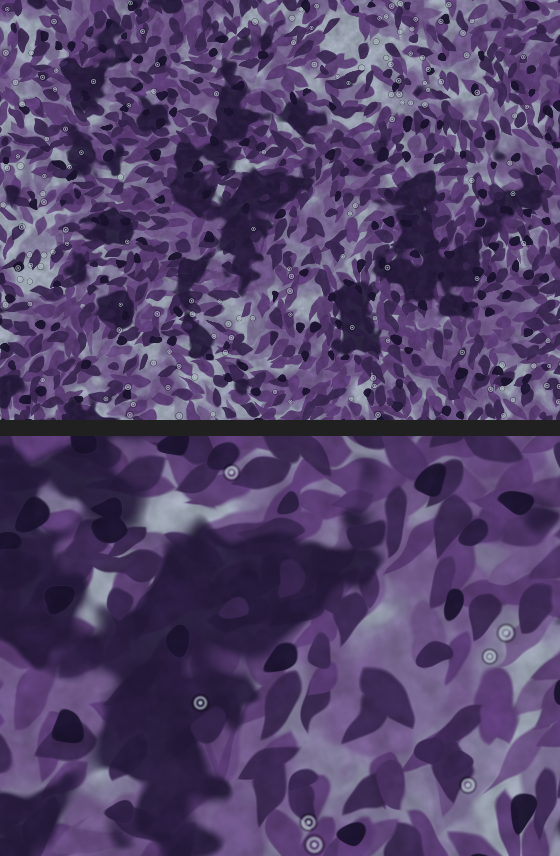
Top: the whole. Bottom: its middle third, enlarged.
Reproduce this texture procedurally as a Shadertoy shader.

```glsl
// Stained cell culture under a microscope: a pale, hazy ground carries layers
// of jittered spindle cells that follow a flow field, then dark round nuclei,
// ragged dense clumps and clusters of small bright bubbles in the clearings.

const vec3 PALE     = vec3(0.60, 0.63, 0.69);
const vec3 LAVENDER = vec3(0.50, 0.47, 0.60);
const vec3 MAUVE    = vec3(0.44, 0.35, 0.54);
const vec3 VIOLET   = vec3(0.37, 0.24, 0.48);
const vec3 PLUM     = vec3(0.24, 0.16, 0.34);
const vec3 INK      = vec3(0.10, 0.07, 0.18);
const vec3 GLINT    = vec3(0.70, 0.77, 0.77);

// Grid cells per canvas height
const float BODY_COUNT    = 14.0;
const float SPINDLE_COUNT = 25.0;
const float DARK_COUNT    = 28.0;
const float NUCLEUS_COUNT = 25.0;
const float BUBBLE_COUNT  = 34.0;

const float BUBBLE_RADIUS = 0.0066;
const float FLOW_ANGLE    = 0.9;
const float WARP          = 0.012;

float hash(vec2 p) {
    return fract(sin(dot(p, vec2(127.1, 311.7))) * 43758.5);
}

float noise(vec2 p) {
    vec2 i = floor(p), f = fract(p);
    f = f * f * (3.0 - 2.0 * f);
    return mix(mix(hash(i), hash(i + vec2(1, 0)), f.x),
               mix(hash(i + vec2(0, 1)), hash(i + vec2(1, 1)), f.x), f.y);
}

float fbm(vec2 p) {
    float sum = 0.0, amp = 0.55;
    for (int i = 0; i < 3; i++) {
        sum += amp * noise(p);
        p = mat2(1.6, 1.2, -1.2, 1.6) * p + 7.3;
        amp *= 0.5;
    }
    return sum / 0.9625;
}

// Crowding of the culture: thinner towards the upper right
float density(vec2 p) {
    float tilt = 0.16 * (0.9 - p.x) + 0.12 * (0.5 - p.y);
    return clamp(0.5 + 1.3 * (fbm(p * 5.0 + 3.7) - 0.5) + tilt, 0.0, 1.0);
}

// Scattered cells: x is coverage, y the random tone of the topmost cell.
// size holds half length and half width in grid units; power 1 is a lens, 2 an ellipse.
vec2 cells(vec2 p, float count, vec2 size, float power, float keep, float seed) {
    vec2 g = p * count, base = floor(g), result = vec2(0.0);
    for (int y = -1; y <= 1; y++)
    for (int x = -1; x <= 1; x++) {
        vec2 id = base + vec2(x, y), key = id + seed;
        vec2 centre = id + 0.5 + 0.8 * (vec2(hash(key), hash(key + 31.7)) - 0.5);
        vec2 home = centre / count;
        if (hash(key + 57.3) > keep * (0.45 + 1.1 * density(home))) continue;

        float angle = FLOW_ANGLE + 4.0 * (noise(home * 4.0 + 11.0) - 0.5)
                    + 1.8 * (hash(key + 83.1) - 0.5);
        float c = cos(angle), s = sin(angle);
        vec2 q = mat2(c, -s, s, c) * (g - centre);
        q /= size * (0.75 + 0.5 * vec2(hash(key + 17.9), hash(key + 43.3)));
        q.y /= 1.0 + 0.35 * clamp(q.x, -1.0, 1.0);
        float inside = 1.0 - q.x * q.x - pow(abs(q.y), power);
        float cover = smoothstep(-0.15, 0.22, inside);
        result = vec2(max(result.x, cover), mix(result.y, hash(key + 71.9), cover));
    }
    return result;
}

// Bright beads with a dark rim: x is the glint, y the rim
vec2 bubbles(vec2 p) {
    vec2 g = p * BUBBLE_COUNT, base = floor(g), result = vec2(0.0);
    for (int y = -1; y <= 1; y++)
    for (int x = -1; x <= 1; x++) {
        vec2 id = base + vec2(x, y);
        vec2 centre = id + 0.5 + 0.6 * (vec2(hash(id + 5.1), hash(id + 9.7)) - 0.5);
        float clearing = smoothstep(0.55, 0.25, density(centre / BUBBLE_COUNT));
        if (hash(id + 13.3) > 0.03 + 0.33 * clearing) continue;
        float radius = BUBBLE_RADIUS * (0.8 + 0.4 * hash(id + 21.1));
        float d = length(g - centre) / BUBBLE_COUNT / radius;
        float ring = smoothstep(0.35, 0.0, abs(d - 0.72));
        float core = smoothstep(0.45, 0.1, d);
        result = max(result, vec2(max(0.75 * ring, core), smoothstep(0.3, 0.0, abs(d - 1.1))));
    }
    return result;
}

void mainImage(out vec4 fragColor, in vec2 fragCoord) {
    vec2 p = fragCoord / iResolution.y;
    vec2 w = p + WARP * (vec2(noise(p * 45.0), noise(p * 45.0 + 19.0)) - 0.5);
    float crowd = density(p);
    float mottle = fbm(p * 75.0);

    // Hazy ground
    float haze = fbm(w * 15.0) + 0.25 * (crowd - 0.5);
    vec3 col = mix(PALE, LAVENDER, smoothstep(0.40, 0.54, haze));
    col = mix(col, MAUVE, smoothstep(0.54, 0.68, haze));

    // Broad faint bodies, then violet and plum spindles
    vec2 body = cells(w, BODY_COUNT, vec2(0.75, 0.36), 1.3, 0.42, 3.0);
    col = mix(col, mix(LAVENDER, VIOLET, body.y), 0.65 * body.x);
    vec2 spindle = cells(w, SPINDLE_COUNT, vec2(0.82, 0.31), 1.2, 0.70, 107.0);
    col = mix(col, mix(MAUVE, VIOLET * 0.92, smoothstep(0.0, 0.5, spindle.y)), 0.92 * spindle.x);
    vec2 dark = cells(w, DARK_COUNT, vec2(0.72, 0.32), 1.3, 0.50, 211.0);
    col = mix(col, mix(VIOLET, PLUM * 0.92, smoothstep(0.0, 0.45, dark.y)), 0.94 * dark.x);

    // Dense clumps and round nuclei
    float clump = smoothstep(0.65, 0.71, fbm(w * 11.0 + 41.0) + 0.3 * (crowd - 0.5));
    col = mix(col, mix(PLUM, INK, 0.75), 0.9 * clump);
    vec2 nucleus = cells(w, NUCLEUS_COUNT, vec2(0.32, 0.25), 2.0, 0.27, 307.0);
    col = mix(col, mix(PLUM, INK, smoothstep(0.0, 0.5, nucleus.y)), 0.95 * nucleus.x);

    // Stain mottling, then bubbles on top
    col *= 1.0 + 0.30 * (mottle - 0.5);
    vec2 bubble = bubbles(p);
    col *= 1.0 - 0.28 * bubble.y;
    col = mix(col, GLINT, 0.85 * bubble.x);
    fragColor = vec4(col, 1.0);
}
```
